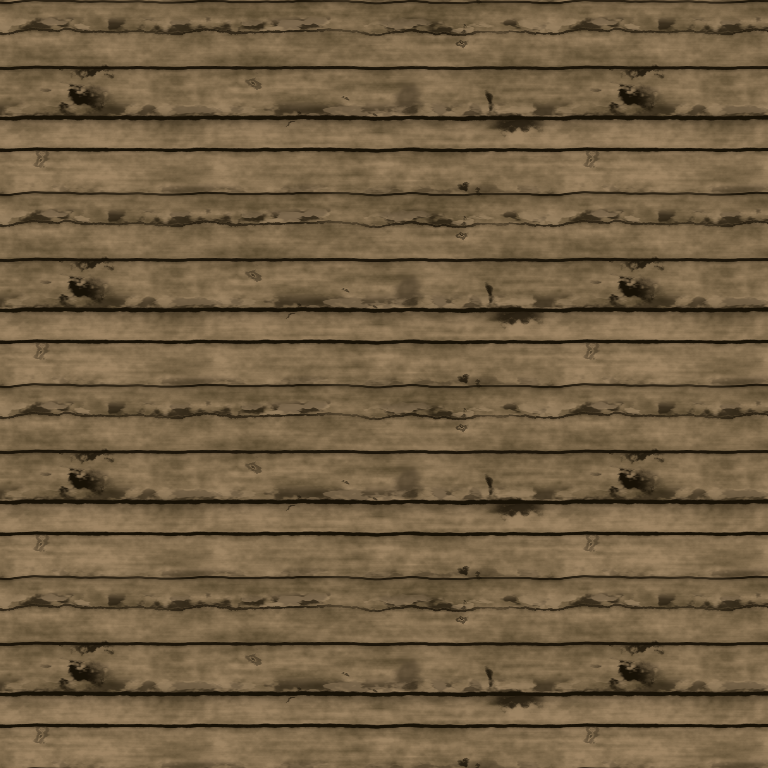
Give the GLSL for this texture, as a three.js fragment shader.

```glsl
varying vec2 vUv;

const float REPEATS_DOWN = 4.0;
const vec2 PERIOD = vec2(2.865, 1.0); // tile size, in tile heights
const vec3 GAP = vec3(0.09, 0.065, 0.025);
const vec3 DIM_WOOD = vec3(0.35, 0.29, 0.19);
const vec3 PALE_WOOD = vec3(0.61, 0.51, 0.38);
const vec3 BARE_WOOD = vec3(0.64, 0.54, 0.41);

float hash(vec2 p) {
  vec3 q = fract(vec3(p.xyx) * 0.1031);
  q += dot(q, q.yzx + 33.33);
  return fract((q.x + q.y) * q.z);
}
// Value noise that wraps after a whole number of cells
float noise(vec2 st, vec2 cells) {
  vec2 p = st * cells;
  vec2 i = floor(p);
  vec2 f = p - i;
  f = f * f * (3.0 - 2.0 * f);
  vec2 a = mod(i, cells);
  vec2 b = mod(i + 1.0, cells);
  return mix(mix(hash(a), hash(vec2(b.x, a.y)), f.x),
             mix(hash(vec2(a.x, b.y)), hash(b), f.x), f.y);
}
float fbm(vec2 st, vec2 cells) {
  float sum = 0.0;
  float gain = 0.533;
  for (int i = 0; i < 4; i++) {
    sum += gain * noise(st, cells);
    cells *= 2.0;
    gain *= 0.5;
  }
  return sum;
}
vec2 wrapOffset(vec2 d) {
  return d - PERIOD * floor(d / PERIOD + 0.5);
}
float blot(vec2 p, vec2 centre, vec2 radius) {
  return 1.0 - smoothstep(0.35, 1.1, length(wrapOffset(p - centre) / radius));
}
float knot(vec2 p, vec2 centre, float radius) {
  float r = length(wrapOffset(p - centre)) / radius;
  float ring = 1.0 - smoothstep(0.1, 0.45, abs(r - 0.8));
  return max(0.6 * ring, 0.9 - smoothstep(0.1, 0.5, r));
}
float below(float v, float line) {
  float d = v - line;
  return d - floor(d + 0.5);
}
// Dark joint with a soft shadow falling on the plank beneath
float seam(float d, float width, float reach, float strength) {
  float core = 1.0 - smoothstep(0.45 * width, 1.2 * width, abs(d));
  float shadow = smoothstep(-width, 0.0, d) * exp(-max(d, 0.0) / reach);
  float halo = 0.3 * exp(-abs(d) / (0.6 * reach));
  return strength * max(core, max(0.65 * shadow, halo));
}
// Worn strip just above a joint
float strip(float d, float depth) {
  return smoothstep(-depth, -0.4 * depth, d) * (1.0 - smoothstep(-0.012, 0.0, d));
}
float plankTone(float v) {
  float tone = mix(0.65, 0.36, step(0.01, v));
  tone = mix(tone, 0.47, step(0.167, v));
  tone = mix(tone, 0.55, step(0.354, v));
  tone = mix(tone, 0.66, step(0.615, v));
  return mix(tone, 0.62, step(0.781, v));
}
void main() {
  vec2 p = vec2(vUv.x, 1.0 - vUv.y) * REPEATS_DOWN;
  vec2 st = fract(p / PERIOD);
  // Weathering fields
  float mottle = fbm(st, vec2(20.0, 9.0));
  float grain = fbm(st + 0.31, vec2(8.0, 36.0));
  float fine = fbm(st + 0.57, vec2(80.0, 36.0));
  float flakes = fbm(st + 0.73, vec2(32.0, 20.0));
  float patches = noise(st + 0.19, vec2(11.0, 3.0));
  float wave = fbm(vec2(st.x, 0.3), vec2(16.0, 1.0)) - 0.5;
  float fuzz = (fine - 0.5) * 0.018;
  // Wood surface
  float v = st.y + 0.012 * wave;
  float tone = plankTone(v) + 0.85 * (mottle - 0.5) + 0.7 * (grain - 0.5) + 0.55 * (fine - 0.5);
  vec3 colour = mix(DIM_WOOD, PALE_WOOD, clamp(tone, 0.0, 1.0));
  // Signed distances to the joints
  float thin = below(v + 0.014 * wave, 0.01);
  float ragged = below(v + 0.035 * wave + fuzz, 0.167);
  float upper = below(v + 0.3 * fuzz, 0.354);
  float heavy = below(v + 0.6 * fuzz, 0.615);
  float lower = below(v + 0.4 * fuzz, 0.781);
  // Rotten and bare strips
  float wear = max(strip(ragged, 0.085), max(0.75 * strip(heavy, 0.1), 0.45 * strip(thin, 0.06)));
  float rot = wear * smoothstep(0.48, 0.66, flakes + 0.3 * (patches - 0.5));
  float bare = wear * smoothstep(0.52, 0.62, fbm(st + 0.43, vec2(26.0, 22.0)));
  colour = mix(mix(colour, GAP, 0.65 * rot), BARE_WOOD, 0.6 * bare);
  // Stains, splits, smudges, knots and specks
  vec2 q = p + 0.08 * (vec2(flakes, fine) - 0.5);
  float marks = 0.35 * blot(q, vec2(2.135, 0.495), vec2(0.085, 0.1));
  marks = max(marks, 0.85 * blot(q, vec2(2.547, 0.515), vec2(0.022, 0.06)));
  marks = max(marks, 0.8 * blot(q, vec2(0.495, 0.365), vec2(0.13, 0.028)));
  marks = max(marks, 0.75 * blot(q, vec2(2.69, 0.645), vec2(0.16, 0.045)));
  marks = max(marks, 0.8 * blot(q, vec2(2.43, 0.975), vec2(0.035, 0.02)));
  marks = max(marks, blot(q, vec2(0.39, 0.51), vec2(0.22, 0.09)) * smoothstep(0.46, 0.62, flakes));
  marks = max(marks, 0.6 * knot(q, vec2(1.32, 0.435), 0.035));
  marks = max(marks, 0.8 * knot(q, vec2(2.41, 0.235), 0.024));
  marks = max(marks, 0.55 * knot(q, vec2(0.22, 0.83), 0.04));
  for (int i = 0; i < 8; i++) {
    vec2 spot = PERIOD * vec2(hash(vec2(float(i), 4.0)), hash(vec2(float(i), 9.0)));
    marks = max(marks, 0.55 * blot(q, spot, vec2(0.016, 0.013)));
  }
  // Joints between planks
  float gaps = seam(thin, 0.007, 0.012, 0.55 + 0.45 * patches);
  gaps = max(gaps, seam(ragged, 0.007, 0.012, 0.35 + 0.5 * patches));
  gaps = max(gaps, seam(upper, 0.010, 0.014, 0.95));
  gaps = max(gaps, seam(heavy, 0.014, 0.028, 1.0));
  gaps = max(gaps, seam(lower, 0.011, 0.014, 1.0));
  gl_FragColor = vec4(mix(mix(colour, GAP, marks), GAP, gaps), 1.0);
}
```
